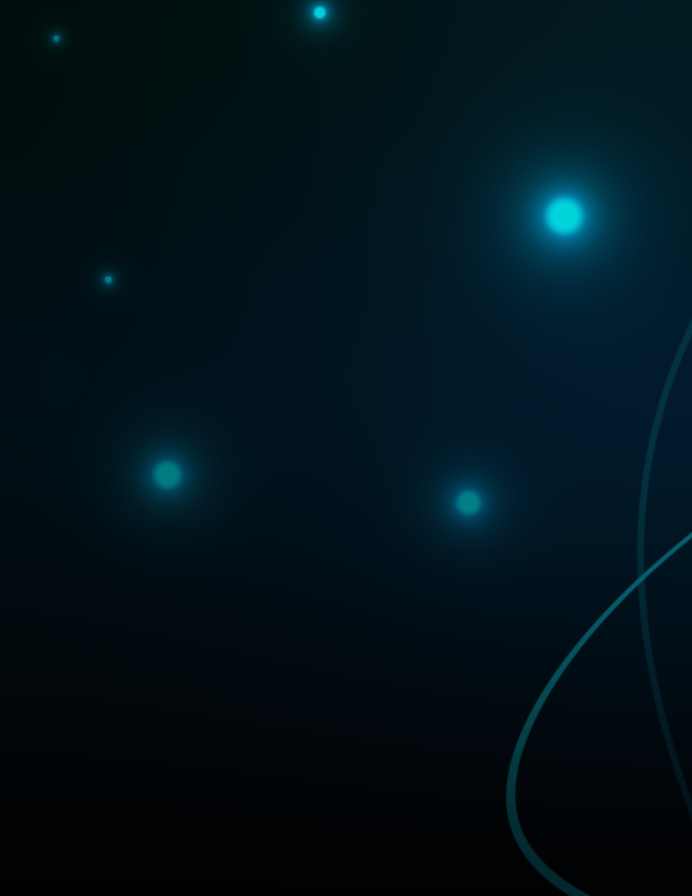
This background is drawn by a Shadertoy shader. Its source:

```glsl
// Glowing cyan orbs and two thin arcs over a dark teal night gradient.

// Dark at the foot, blue at the middle right, greenish at the top left.
vec3 nightSky(vec2 uv) {
    float across = smoothstep(0.0, 1.0, uv.x);
    vec3 middle = mix(vec3(0.006, 0.060, 0.088), vec3(0.004, 0.105, 0.175), across);
    vec3 top = mix(vec3(0.004, 0.055, 0.050), vec3(0.005, 0.100, 0.125), across);
    vec3 sky = mix(middle, top, smoothstep(0.55, 1.0, uv.y));
    return mix(vec3(0.002, 0.004, 0.008), sky, smoothstep(-0.05, 0.6, uv.y));
}

// Soft halo, blue rim and flat cyan core.
vec3 addOrb(vec3 color, float dist, float radius, float power) {
    float r = dist / radius;
    color += power * vec3(0.0, 0.50, 0.62) * exp(-r / 1.7);
    color += power * vec3(0.0, 0.20, 0.30) * exp(-r * r / 1.5);
    vec3 core = power * vec3(0.01, 0.83, 0.86);
    return mix(color, core, smoothstep(1.2, 0.5, r));
}

// Coverage of a stroke with soft edges.
float stroke(float dist, float halfWidth, float blur) {
    return 1.0 - smoothstep(halfWidth - blur, halfWidth + blur, abs(dist));
}

void mainImage(out vec4 fragColor, in vec2 fragCoord) {
    vec2 p = fragCoord / iResolution.y;
    vec2 uv = fragCoord / iResolution.xy;
    float blur = 0.0008 + 0.7 / iResolution.y;
    vec3 color = nightSky(uv);

    // Orbs: position, core radius, brightness
    vec4 orbs[6] = vec4[6](
        vec4(0.630, 0.759, 0.0220, 1.00),
        vec4(0.187, 0.470, 0.0165, 0.58),
        vec4(0.523, 0.439, 0.0142, 0.60),
        vec4(0.357, 0.986, 0.0072, 0.98),
        vec4(0.121, 0.688, 0.0040, 0.60),
        vec4(0.063, 0.957, 0.0034, 0.55));
    for (int i = 0; i < 6; i++) {
        color = addOrb(color, length(p - orbs[i].xy), orbs[i].z, orbs[i].w);
    }

    // Faint tall arc along the right edge
    float h = p.y - 0.3815;
    float arcX = 0.715 + h * h * (0.8 + 0.35 * h);
    float slope = h * (1.6 + 1.05 * h);
    float dist = (p.x - arcX) / sqrt(1.0 + slope * slope);
    float fade = mix(0.3, 0.8, smoothstep(0.08, 0.6, p.y));
    color = mix(color, vec3(0.015, 0.22, 0.27), fade * stroke(dist, 0.0038, blur));

    // Brighter hooked arc, tapering as it climbs
    h = p.y - 0.112;
    float hook = 1.84 * exp(-7.0 * h);
    arcX = 0.570 + h * h * (2.15 + hook);
    slope = 2.0 * h * (2.15 + hook) - 7.0 * h * h * hook;
    dist = (p.x - arcX) / sqrt(1.0 + slope * slope);
    float climb = smoothstep(0.0, 0.4, p.y);
    vec3 arcColor = mix(vec3(0.01, 0.17, 0.19), vec3(0.03, 0.41, 0.46), climb);
    color = mix(color, arcColor, 0.9 * stroke(dist, mix(0.0058, 0.0024, climb), blur));

    fragColor = vec4(color, 1.0);
}
```
